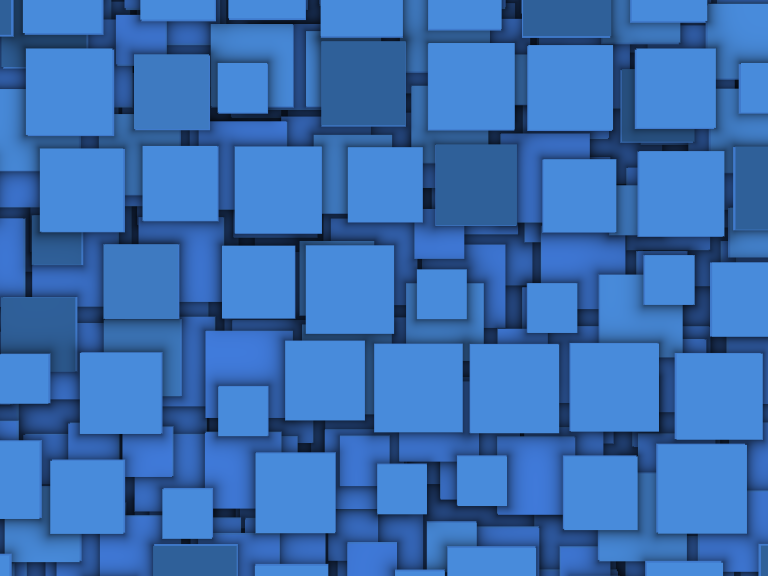
Reproduce this background procedurally as a WebGL 2 fragment shader.

```glsl
#version 300 es
precision highp float;
// Blue square blocks stacked in overlapping layers, seen from above.
// Each layer is a grid with shifted rows and jittered squares; every layer
// casts a soft contact shadow on those below and shows a thin side wall.

uniform vec2 u_resolution;
out vec4 fragColor;

const int LAYERS = 5;
const float CELL = 0.174;

vec3 hash3(vec3 p) {
    p = fract(p * vec3(0.1031, 0.1030, 0.0973));
    p += dot(p, p.yxz + 33.33);
    return fract((p.xxy + p.yxx) * p.zyx);
}

float boxDistance(vec2 p, float halfSize) {
    vec2 d = abs(p) - halfSize;
    return length(max(d, 0.0)) + min(max(d.x, d.y), 0.0);
}

// Face colour: brighter towards the top layer, with a few dark accents.
vec3 blockColour(int layer, float pick) {
    float height = float(layer) / float(LAYERS - 1);
    vec3 colour = mix(vec3(0.235, 0.455, 0.82), vec3(0.26, 0.495, 0.88), height);
    if (layer == LAYERS - 1 || (layer == LAYERS - 2 && pick > 0.6))
        colour = vec3(0.283, 0.545, 0.86);
    if (layer >= LAYERS - 2) {
        if (pick < 0.07) colour = vec3(0.185, 0.375, 0.60);
        else if (pick < 0.13) colour = vec3(0.245, 0.48, 0.755);
    }
    return colour;
}

void main() {
    float pixel = 1.0 / u_resolution.y;
    vec2 point = (gl_FragCoord.xy - 0.5 * u_resolution) * pixel;
    vec3 colour = vec3(0.22, 0.42, 0.76);

    for (int layer = 0; layer < LAYERS; layer++) {
        float level = float(layer);
        // Alternate between shifted rows and shifted columns.
        vec2 p = layer % 2 == 0 ? point : point.yx;
        float rowOffset = 0.37 * level;
        float shade = 1.0;
        float wall = 0.0;
        vec4 face = vec4(0.0);

        for (int j = -1; j <= 1; j++) {
            float row = floor(p.y / CELL - rowOffset) + float(j);
            float shift = hash3(vec3(row + 40.0, 7.0, level + 3.0)).x;
            for (int i = -1; i <= 1; i++) {
                float column = floor(p.x / CELL - shift) + float(i);
                vec3 cellId = vec3(column + 60.0, row + 80.0, level * 17.0 + 5.0);
                vec3 place = hash3(cellId);
                vec3 kind = hash3(cellId + 131.0);
                if (kind.x > 0.91) continue;

                // One in four squares is small; jitter stays inside the cell.
                float halfSize = kind.y < 0.25 ? 0.043 : mix(0.063, 0.078, place.z);
                vec2 centre = CELL * (vec2(column + shift, row + rowOffset) + 0.5);
                centre += (2.0 * place.xy - 1.0) * (0.5 * CELL - halfSize - 0.001);

                float d = boxDistance(p - centre, halfSize);
                float wallDistance = boxDistance(p - centre * 0.994, halfSize);
                float cover = clamp(0.5 - d / pixel, 0.0, 1.0);
                shade *= 1.0 - 0.52 * exp(-max(d, 0.0) / 0.012);
                wall = max(wall, clamp(0.5 - wallDistance / pixel, 0.0, 1.0));
                face += vec4(blockColour(layer, kind.z), 1.0) * cover;
            }
        }

        // Shadow the layers below, then lay the walls and faces on top.
        colour *= shade;
        colour = mix(colour, vec3(0.25, 0.48, 0.80), wall);
        colour = colour * (1.0 - min(face.a, 1.0)) + face.rgb;
    }

    fragColor = vec4(colour, 1.0);
}
```
